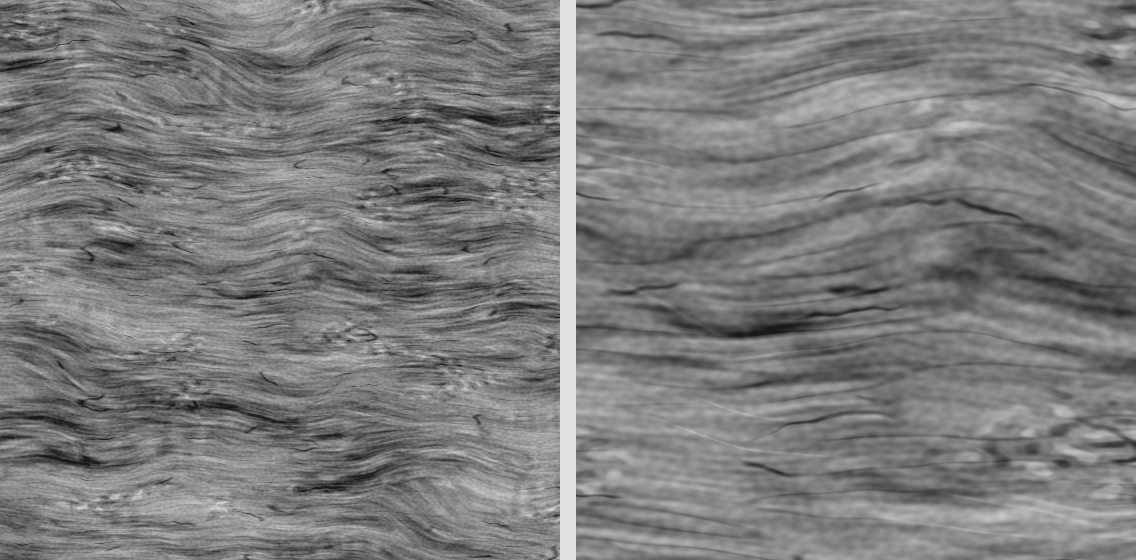
Left: the whole. Right: its middle third, enlarged.
A Shadertoy shader for this texture:

```glsl
// Weathered grey wood with wavy, dry-brushed grain, fine cracks and worn flecks.

// Unit gradient at a lattice point, from an integer hash
vec2 latticeGradient(vec2 cell) {
    uvec2 c = uvec2(ivec2(cell));
    uint h = c.x * 1597334u ^ c.y * 3812015u;
    h = (h ^ (h >> 15)) * 2246822u;
    h = (h ^ (h >> 13)) * 3266489u;
    h ^= h >> 16;
    float angle = float(h & 65535u) / 65536.0 * 6.28319;
    return vec2(cos(angle), sin(angle));
}

float gradientNoise(vec2 p) {
    vec2 cell = floor(p), f = p - cell;
    vec2 w = f * f * f * (f * (f * 6.0 - 15.0) + 10.0);
    float a = dot(latticeGradient(cell), f);
    float b = dot(latticeGradient(cell + vec2(1, 0)), f - vec2(1, 0));
    float c = dot(latticeGradient(cell + vec2(0, 1)), f - vec2(0, 1));
    float d = dot(latticeGradient(cell + vec2(1, 1)), f - vec2(1, 1));
    return mix(mix(a, b, w.x), mix(c, d, w.x), w.y);
}

// Stretched noise; turning the scaled domain hides the lattice rows
float streak(vec2 p, vec2 scale, float seed) {
    return gradientNoise(mat2(0.8, 0.6, -0.6, 0.8) * (p * scale) + seed * 17.37);
}

// Thin lines along the zero crossings of stretched noise
float hairline(vec2 p, vec2 scale, float width, float seed) {
    return 1.0 - smoothstep(0.0, width, abs(streak(p, scale, seed)));
}

float woodTone(vec2 p) {
    // Wavy flow of the grain
    vec2 grain = p;
    grain.y += 0.075 * gradientNoise(p * vec2(2.6, 3.2) + 4.3);
    grain.y += 0.018 * gradientNoise(p * vec2(6.0, 8.0) + 31.7);
    grain.y += 0.003 * gradientNoise(p * vec2(22.0, 30.0) + 9.1);

    // Brushed strokes that cross the grain at a slight angle
    vec2 stroke = grain;
    stroke.y += 0.16 * p.x + 0.05 * gradientNoise(p * vec2(3.5, 5.0) + 71.2);

    // Broad light and dark patches
    float patches = streak(grain, vec2(2.6, 8.0), 1.0)
                  + 0.9 * streak(grain, vec2(5.0, 22.0), 2.0);
    float tone = 0.485 + 0.19 * patches;

    // Bristle streaks, stronger where the wood is dark
    float contrast = clamp(1.0 - 1.1 * patches, 0.6, 1.5);
    float crossing = smoothstep(0.05, 0.3, streak(p, vec2(4.0, 8.0), 3.0));
    vec2 scale = vec2(5.0, 44.0);
    for (int i = 0; i < 4; i++) {
        float seed = 5.0 + float(i);
        float along = streak(grain, scale, seed);
        float across = streak(stroke, scale, seed + 20.0);
        tone += 0.165 * contrast * mix(along, across, crossing * 0.75);
        scale *= vec2(1.7, 1.75);
    }

    // Faint upright weave that breaks up the pale streaks
    float weaveArea = smoothstep(0.0, 0.35, streak(p, vec2(5.0, 9.0), 11.0));
    float weave = gradientNoise(p * vec2(58.0, 9.0) + 13.6);
    float paleBands = smoothstep(0.0, 0.3, streak(grain, vec2(6.0, 60.0), 12.0));
    tone += weaveArea * weave * (0.06 + 0.17 * paleBands);

    // Crumbled areas with pale flecks and dark pits
    float worn = smoothstep(0.08, 0.4, streak(grain, vec2(6.0, 17.0), 13.0));
    float crumbs = streak(grain, vec2(55.0, 115.0), 14.0);
    tone += worn * (0.17 * smoothstep(0.08, 0.4, crumbs)
                  - 0.18 * smoothstep(0.12, 0.45, -crumbs));

    // Fine scratches, pale and dark
    float scratchArea = smoothstep(0.0, 0.35, streak(p, vec2(8.0, 18.0), 15.0));
    tone += 0.08 * scratchArea * hairline(stroke, vec2(6.0, 55.0), 0.09, 16.0);
    tone -= 0.09 * (1.0 - scratchArea) * hairline(grain, vec2(6.0, 48.0), 0.07, 17.0);

    // Short dark cracks
    float crackArea = smoothstep(0.18, 0.36, streak(p, vec2(11.0, 26.0), 18.0));
    vec2 ragged = grain + vec2(0.0, 0.004 * gradientNoise(p * 60.0));
    tone -= 0.24 * crackArea * hairline(ragged, vec2(7.0, 32.0), 0.06, 19.0);

    // Fine surface grain
    tone += 0.09 * streak(p, vec2(150.0, 230.0), 40.0);
    return clamp(tone, 0.1, 0.85);
}

void mainImage(out vec4 fragColor, in vec2 fragCoord) {
    vec2 p = fragCoord / iResolution.y;
    fragColor = vec4(vec3(woodTone(p)), 1.0);
}
```
